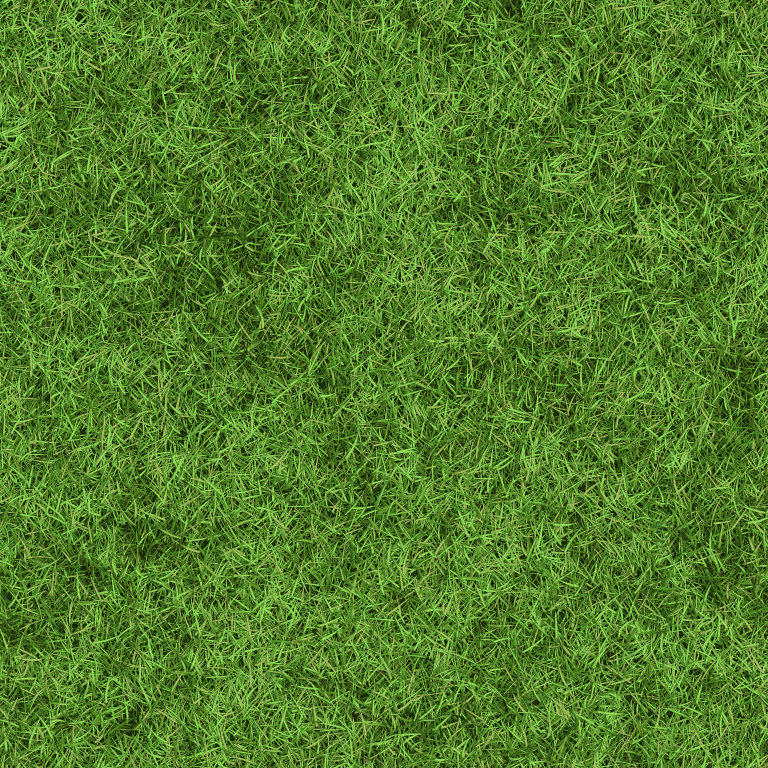
Write a WebGL 1 fragment shader that draws this texture.

```glsl
precision highp float;
uniform vec2 u_resolution;

vec4 hash4(vec2 p) {
  vec4 q = fract(p.xyxy * vec4(0.1031, 0.1030, 0.0973, 0.1099));
  q += dot(q, q.wzxy + 33.33);
  return fract((q.xxyz + q.yzzw) * q.zywx);
}

float noise(vec2 p) {
  vec2 i = floor(p), f = fract(p);
  f = f * f * (3.0 - 2.0 * f);
  float low = mix(hash4(i).x, hash4(i + vec2(1, 0)).x, f.x);
  float high = mix(hash4(i + vec2(0, 1)).x, hash4(i + 1.0).x, f.x);
  return mix(low, high, f.y);
}

// Dark soil green up to sunlit green or dry yellow green
vec3 grassColor(float tone, float dry) {
  vec3 tip = mix(vec3(0.57, 0.86, 0.34), vec3(0.61, 0.76, 0.36), dry);
  vec3 c = mix(vec3(0.07, 0.15, 0.02), vec3(0.19, 0.34, 0.07), smoothstep(0.0, 0.2, tone));
  c = mix(c, vec3(0.28, 0.49, 0.11), smoothstep(0.2, 0.43, tone));
  c = mix(c, vec3(0.36, 0.62, 0.16), smoothstep(0.43, 0.66, tone));
  c = mix(c, tip, smoothstep(0.66, 0.95, tone));
  return c + dry * vec3(0.045, -0.01, 0.0);
}

void main() {
  float pixel = 1.0 / min(u_resolution.x, u_resolution.y);
  vec2 uv = gl_FragCoord.xy * pixel;
  const float GRID = 44.0;

  // Broad patches of lush and worn turf, with smaller clumps
  float patches = 0.28 * noise(uv * 6.0 + 3.0) + 0.4 * noise(uv * 17.0 + 40.0);
  patches += 0.5 * noise(uv * 36.0 + 90.0) - 0.59;

  // Shaded thatch below the blades
  float thatch = noise(uv * 150.0);
  vec3 color = mix(vec3(0.08, 0.15, 0.02), vec3(0.23, 0.29, 0.08), thatch * (0.5 - patches));

  // Blades, stacked from the deepest layer to the top
  for (int layer = 0; layer < 22; layer++) {
    float depth = float(layer) / 21.0;
    vec2 seed = float(layer) * vec2(17.0, 59.0) + 5.0;
    vec2 pos = uv * GRID + float(layer) * vec2(0.37, 0.61);
    vec2 home = floor(pos);
    for (int j = -1; j <= 1; j++) {
      for (int i = -1; i <= 1; i++) {
        vec2 cell = home + vec2(i, j);
        vec4 place = hash4(cell + seed);
        vec4 look = hash4(cell + seed + 211.0);
        float tuft = hash4(floor(cell / 3.0) + seed + 97.0).x - 0.5;

        // Local frame: along runs from root (-1) to tip (1)
        float lean = (place.z - 0.5) * 2.6 + tuft * 1.2;
        vec2 dir = vec2(sin(lean), cos(lean));
        vec2 d = pos - cell - place.xy;
        float halfLength = mix(0.4, 0.98, place.w);
        float along = dot(d, dir) / halfLength;
        if (abs(along) > 1.0) continue;

        float bend = (look.x - 0.5) * 0.24;
        float slope = 2.0 * bend * along / halfLength;
        float across = dot(d, vec2(dir.y, -dir.x)) - bend * (along * along - 0.3);
        across /= sqrt(1.0 + slope * slope);

        float u = along * 0.5 + 0.5;
        float width = mix(0.04, 0.1, look.y * look.y) * (1.0 - u * u) * (0.6 + 0.4 * u);
        float ends = smoothstep(1.0, 0.8, abs(along));
        float cover = ends * clamp((width - abs(across)) / (pixel * GRID) + 0.5, 0.0, 1.0);

        // Soft green shadow cast on the blades below
        float shadow = smoothstep(width + 0.08, width, abs(across + 0.03));
        color *= 1.0 - vec3(0.17, 0.15, 0.18) * shadow * ends;

        // Tone rises with height, toward the tip and on the lit side
        float tone = 0.98 * look.z + 0.36 * depth + 0.01 + 0.68 * patches + 0.2 * tuft;
        tone += 0.3 * (u - 0.5) + 0.12 * clamp(across / 0.05, -1.0, 1.0);
        float dry = smoothstep(0.5, 0.78, look.w - 0.3 * patches);
        color = mix(color, grassColor(tone, dry), cover);
      }
    }
  }
  gl_FragColor = vec4(color, 1.0);
}
```
